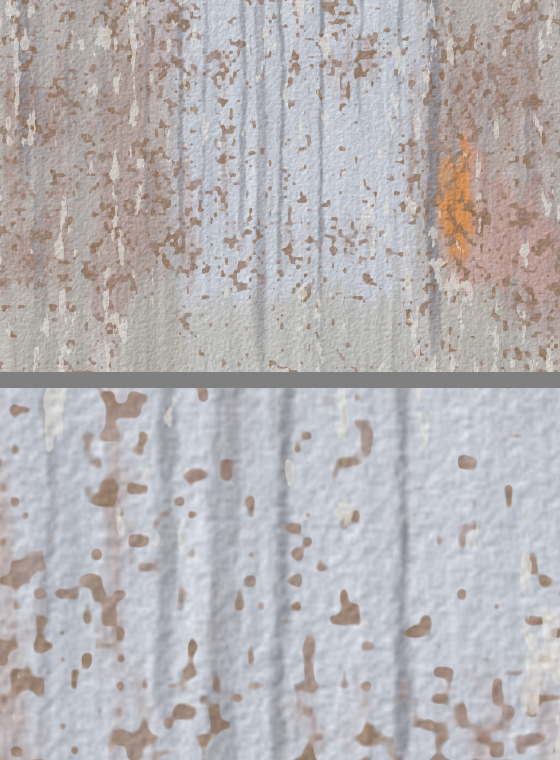
Top: the whole. Bottom: its middle third, enlarged.
Give the GLSL for this texture, as a Shadertoy shader.

```glsl
// Weathered painted metal: vertical grey-blue runs, rust stains, specks and rough grain.

#define PALE_BLUE    vec3(0.770, 0.785, 0.820)
#define WARM_GREY    vec3(0.715, 0.690, 0.680)
#define LIME_GREY    vec3(0.715, 0.705, 0.675)
#define RUST_STAIN   vec3(0.630, 0.535, 0.505)
#define RUST_SPECK   vec3(0.520, 0.400, 0.290)
#define PINK_STAIN   vec3(0.770, 0.620, 0.590)
#define ORANGE_RUST  vec3(0.820, 0.530, 0.270)
#define SLATE_RUN    vec3(0.520, 0.515, 0.540)
#define CREAM_FLAKE  vec3(0.860, 0.850, 0.830)
#define GRAIN_SCALE  135.0
#define GRAIN_RELIEF 0.15
#define RUN_COUNT    18

float hash(vec2 cell) {
    vec3 q = fract(cell.xyx * 0.1031);
    q += dot(q, q.yzx + 33.33);
    return fract((q.x + q.y) * q.z);
}

float noise(vec2 p) {
    vec2 cell = floor(p), f = fract(p);
    f = f * f * (3.0 - 2.0 * f);
    float low = mix(hash(cell), hash(cell + vec2(1, 0)), f.x);
    float high = mix(hash(cell + vec2(0, 1)), hash(cell + vec2(1, 1)), f.x);
    return mix(low, high, f.y);
}

// Layered noise centred on zero
float fbm(vec2 p) {
    float sum = 0.0, amp = 0.53;
    for (int i = 0; i < 4; i++) {
        sum += amp * (noise(p) - 0.5);
        p = p * 2.03 + 17.3;
        amp *= 0.5;
    }
    return sum;
}

float grainHeight(vec2 p) {
    return 0.65 * noise(p * GRAIN_SCALE) + 0.35 * noise(p * GRAIN_SCALE * 1.9 + 9.0);
}

// Soft ellipse: 1 at the centre, 0 at the rim
float blob(vec2 p, vec2 centre, vec2 radius) {
    return 1.0 - length((p - centre) / radius);
}

// Long dark drips starting near the top edge
float drips(vec2 p, float aspect) {
    float cover = 0.0;
    for (int i = 0; i < RUN_COUNT; i++) {
        float id = float(i);
        float x = aspect * (id + hash(vec2(id, 3.0))) / float(RUN_COUNT);
        float end = 0.85 * hash(vec2(id, 11.0));
        float width = mix(0.003, 0.016, pow(hash(vec2(id, 23.0)), 2.0));
        float wobble = 0.022 * fbm(vec2(id * 7.0, p.y * 5.0));
        float ragged = 0.012 * fbm(p * vec2(50.0, 28.0));
        float d = abs(p.x - x - wobble) - width + ragged;
        float run = 1.0 - smoothstep(-0.003, 0.006, d);
        run *= smoothstep(end - 0.05, end + 0.2, p.y);
        cover = max(cover, run * mix(0.2, 0.65, hash(vec2(id, 31.0))));
    }
    return cover;
}

void mainImage(out vec4 fragColor, in vec2 fragCoord) {
    vec2 p = fragCoord / iResolution.y;
    float aspect = iResolution.x / iResolution.y;
    float u = p.x / aspect;
    vec2 wall = vec2(u, p.y);

    // Noise stretched along the flow of water
    vec2 w = p + 0.02 * vec2(fbm(p * vec2(9, 5)), fbm(p * vec2(9, 5) + 7.0));
    float broad = fbm(w * vec2(7.0, 0.9));
    float streak = fbm(w * vec2(28.0, 1.6) + 20.0);
    float fine = fbm(w * vec2(85.0, 4.0) + 40.0);
    float mottle = fbm(w * vec2(10.0, 6.0) + 60.0);
    float ragged = fbm(p * vec2(48.0, 34.0) + 80.0);

    // Cool paint in the middle, warmer at both sides
    float centre = smoothstep(0.22, 0.40, u) * (1.0 - smoothstep(0.66, 0.82, u));
    float cool = centre + 1.2 * broad + 1.0 * streak + 0.7 * mottle + 0.5 * ragged;
    vec3 col = mix(WARM_GREY, PALE_BLUE, smoothstep(0.05, 0.85, cool));

    // Pale mineral film along the bottom
    float film = 1.0 - smoothstep(0.08, 0.28, p.y + 0.4 * mottle + 0.3 * streak);
    col = mix(col, LIME_GREY, 0.65 * film);

    // Brown stains
    float side = (1.0 - 0.8 * centre) * smoothstep(0.02, 0.3, p.y)
               * (1.0 - 0.6 * smoothstep(0.65, 1.0, p.y));
    float rust = 0.7 * side + 1.5 * streak + 1.1 * mottle + 0.6 * broad;
    col = mix(col, RUST_STAIN, 0.65 * smoothstep(0.25, 0.95, rust + 0.6 * ragged));

    // Pink bloom with an orange core
    float edge = 0.9 * mottle + 0.7 * streak + 0.6 * ragged;
    float shelf = smoothstep(0.19, 0.25, p.y + 0.12 * streak + 0.08 * ragged);
    float pink = smoothstep(0.0, 0.45, blob(wall, vec2(0.87, 0.36), vec2(0.13, 0.30)) + edge);
    float orange = smoothstep(0.05, 0.6, blob(wall, vec2(0.815, 0.42), vec2(0.045, 0.22)) + edge);
    col = mix(col, PINK_STAIN, 0.65 * pink * shelf);
    col = mix(col, ORANGE_RUST, 0.8 * orange * shelf);

    // Drips and thin streaks
    col = mix(col, SLATE_RUN, drips(p, aspect));
    col += 0.10 * fine + 0.10 * streak;

    // Clustered rust specks
    float spots = 0.6 * noise(p * vec2(95, 85)) + 0.4 * noise(p * vec2(48, 40) + 5.0);
    float density = 0.17 * smoothstep(0.0, 0.8, rust + 0.25) + 0.22 * mottle;
    float speck = smoothstep(0.74, 0.86, spots + density);
    col = mix(col, mix(RUST_SPECK, RUST_STAIN, noise(p * 30.0)), 0.75 * speck);

    // Peeled cream flakes
    float peel = fbm(p * vec2(42.0, 9.0) + 130.0) + 0.5 * ragged + 0.3 * broad;
    float flake = smoothstep(0.27, 0.33, peel + 0.06 * (1.0 - centre));
    col = mix(col, CREAM_FLAKE, 0.7 * flake);

    // Rough surface lit from the upper left
    float relief = grainHeight(p) - grainHeight(p + vec2(-0.003, 0.003));
    col += GRAIN_RELIEF * relief + 0.05 * (grainHeight(p + 3.0) - 0.5);

    fragColor = vec4(clamp(col, 0.0, 1.0), 1.0);
}
```
